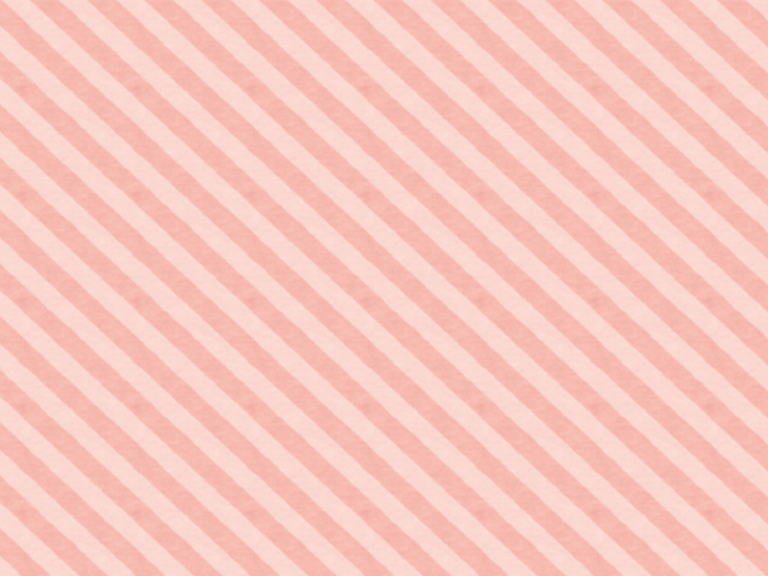
This pattern is drawn by a Shadertoy shader. Its source:

```glsl
// Diagonal pink stripes on soft, mottled paper, running down to the right.
// Stripes are a repeated distance; the paper is gradient noise wrapped on a
// tile two stripes wide, so grain, edge wobble and smudges repeat with it.

vec2 latticeGradient(vec2 cell) {
    vec3 h = fract(cell.xyx * vec3(0.1031, 0.1030, 0.0973));
    h += dot(h, h.yzx + 33.33);
    float angle = 6.2832 * fract((h.x + h.y) * h.z);
    return vec2(cos(angle), sin(angle));
}

// Gradient noise over one tile, split into a wrapping grid of cells.
float tileNoise(vec2 tile, vec2 cells, float seed) {
    vec2 p = tile * cells;
    vec2 i = floor(p), f = fract(p);
    vec2 lo = mod(i, cells), hi = mod(i + 1.0, cells);
    vec2 u = f * f * f * (f * (f * 6.0 - 15.0) + 10.0);
    float a = dot(latticeGradient(lo + seed), f);
    float b = dot(latticeGradient(vec2(hi.x, lo.y) + seed), f - vec2(1.0, 0.0));
    float c = dot(latticeGradient(vec2(lo.x, hi.y) + seed), f - vec2(0.0, 1.0));
    float d = dot(latticeGradient(hi + seed), f - 1.0);
    return mix(mix(a, b, u.x), mix(c, d, u.x), u.y);
}

void mainImage(out vec4 fragColor, in vec2 fragCoord) {
    vec2 p = (fragCoord - 0.5 * iResolution.xy) / iResolution.y;
    vec2 tileSize = vec2(0.1988, 0.1841);
    vec2 tile = p / tileSize;

    // Signed distance to the stripe edge, positive inside the pale stripe
    float phase = 2.0 * (tile.x + tile.y);
    float edge = (0.247 - abs(fract(phase + 0.5) - 0.5)) * 0.0675;
    edge += 0.0018 * tileNoise(tile, vec2(9.0), 3.0);
    edge += 0.0012 * tileNoise(tile, vec2(22.0), 17.0);
    float softness = max(0.0028, 0.8 / iResolution.y);
    float pale = smoothstep(-softness, softness, edge);

    // Paper: broad mottling, flattened fibres and fine grain
    float mottle = tileNoise(tile, vec2(5.0, 7.0), 41.0);
    float fibres = tileNoise(tile, vec2(12.0, 23.0), 59.0);
    float grain = tileNoise(tile, vec2(34.0), 83.0);
    float paper = 0.4 * mottle + 0.55 * fibres + 0.4 * grain;

    // One small smudge per tile, in the deeper stripe
    vec2 fromSmudge = (fract(tile - vec2(-0.157, -0.13) + 0.5) - 0.5) * tileSize;
    fromSmudge.x += 0.4 * fromSmudge.y;
    float smudge = exp(-dot(fromSmudge, fromSmudge) / 0.00006);

    vec3 color = mix(vec3(0.967, 0.730, 0.692), vec3(0.980, 0.843, 0.812), pale);
    color += paper * mix(vec3(0.020, 0.060, 0.060), vec3(0.012, 0.044, 0.046), pale);
    color -= smudge * (1.0 - pale) * vec3(0.020, 0.050, 0.045);
    fragColor = vec4(clamp(color, 0.0, 1.0), 1.0);
}
```
